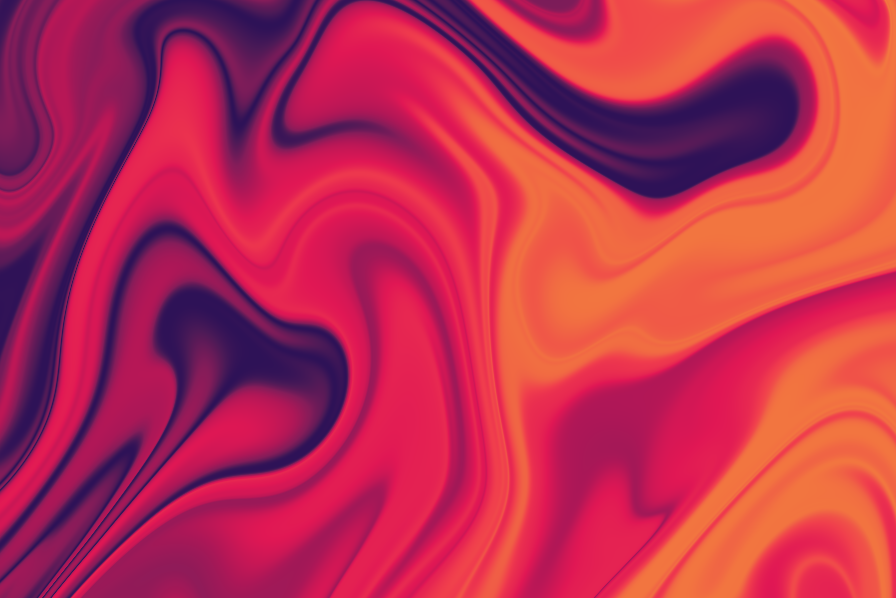
Reproduce this background procedurally as a WebGL 2 fragment shader.

```glsl
#version 300 es
precision highp float;
// Liquid marbling: indigo, crimson and orange dye folded by swirling currents.

#define FLOW 0.35         // distance travelled in each current
#define SWIRL_SCALE 1.5   // eddies per canvas height, first current
#define SWIRL_GROWTH 1.2  // scale ratio between currents
#define SLANT 0.14        // stretch along the rising diagonal
#define DYE_SCALE 1.3     // pools per canvas height
#define DYE_GAIN 2.6      // variation between the pools
#define DYE_DRIFT 2.4     // brightening from left to right
#define DYE_SHIFT -0.28   // overall brightness
#define STREAK_SCALE 4.0  // fine streaks per canvas height
#define STREAK_GAIN 0.30  // strength of the fine streaks
#define ROUNDING 0.95     // softness of the tone extremes
#define MID_CONTRAST 0.62 // contrast of the middle tones

uniform vec2 u_resolution;
out vec4 fragColor;

const float PI = 3.14159;
const int STAGES = 3;     // successive currents
const int STEPS = 8;      // integration steps per current

// Dye colours from dark to light, and the tone at which each is pure.
const int COLOURS = 8;
const vec3 DYE[COLOURS] = vec3[COLOURS](
    vec3(0.18, 0.07, 0.34), vec3(0.29, 0.10, 0.34),
    vec3(0.52, 0.11, 0.35), vec3(0.68, 0.09, 0.34),
    vec3(0.88, 0.09, 0.33), vec3(0.94, 0.24, 0.30),
    vec3(0.94, 0.38, 0.27), vec3(0.95, 0.46, 0.25));
const float STOP[COLOURS] = float[COLOURS](
    0.0, 0.06, 0.17, 0.315, 0.51, 0.72, 0.88, 1.0);

// Pseudo-random unit vector for a lattice cell.
vec2 cellGradient(vec2 cell) {
    uvec2 k = uvec2(ivec2(cell));
    uint h = k.x * 1597u ^ k.y * 51749u;
    h = (h ^ (h >> 15)) * 73939u;
    h = (h ^ (h >> 13)) * 91193u;
    h ^= h >> 16;
    float angle = float(h & 65535u) / 65536.0 * 2.0 * PI;
    return vec2(cos(angle), sin(angle));
}

// Gradient noise: value in x, its derivatives in yz.
vec3 gradientNoise(vec2 p) {
    vec2 cell = floor(p), f = p - cell;
    vec2 u = f * f * f * (f * (f * 6.0 - 15.0) + 10.0);
    vec2 du = 30.0 * f * f * (f * (f - 2.0) + 1.0);
    vec2 e = vec2(1.0, 0.0);

    vec2 ga = cellGradient(cell);
    vec2 gb = cellGradient(cell + e.xy);
    vec2 gc = cellGradient(cell + e.yx);
    vec2 gd = cellGradient(cell + e.xx);
    float a = dot(ga, f);
    float b = dot(gb, f - e.xy);
    float c = dot(gc, f - e.yx);
    float d = dot(gd, f - e.xx);

    float twist = a - b - c + d;
    float value = a + u.x * (b - a) + u.y * (c - a) + u.x * u.y * twist;
    vec2 slope = ga + u.x * (gb - ga) + u.y * (gc - ga)
               + u.x * u.y * (ga - gb - gc + gd)
               + du * (u.yx * twist + vec2(b, c) - a);
    return vec3(value, slope);
}

// Trace a point back through the divergence-free currents.
vec2 traceBack(vec2 p) {
    float scale = SWIRL_SCALE;
    for (int stage = 0; stage < STAGES; stage++) {
        vec2 offset = vec2(17.3, 9.7) * float(stage + 1);
        for (int i = 0; i < STEPS; i++) {
            vec2 slope = gradientNoise(p * scale + offset).yz;
            p += vec2(slope.y, -slope.x) * FLOW / float(STEPS);
        }
        scale *= SWIRL_GROWTH;
    }
    return p;
}

// Dye tone from 0 to 1, darker to the left.
float dyeTone(vec2 p) {
    float phase = DYE_DRIFT * (p.x / 1.5 - 0.5) + DYE_SHIFT;
    phase += DYE_GAIN * gradientNoise(p * DYE_SCALE + 41.6).x;
    phase += STREAK_GAIN * gradientNoise(p * STREAK_SCALE + 73.2).x;
    float wave = asin(ROUNDING * sin(phase)) / asin(ROUNDING);
    return 0.5 + 0.5 * wave * mix(wave * wave, 1.0, MID_CONTRAST);
}

vec3 dyeColour(float tone) {
    vec3 colour = DYE[0];
    for (int i = 1; i < COLOURS; i++) {
        float blend = (tone - STOP[i - 1]) / (STOP[i] - STOP[i - 1]);
        colour = mix(colour, DYE[i], clamp(blend, 0.0, 1.0));
    }
    return colour;
}

void main() {
    vec2 p = gl_FragCoord.xy / u_resolution.y;
    vec2 centre = vec2(0.75, 0.5);
    p -= SLANT * (p - centre).yx;
    fragColor = vec4(dyeColour(dyeTone(traceBack(p))), 1.0);
}
```
